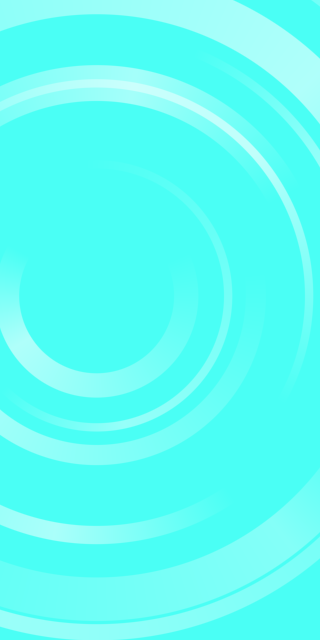
Write a WebGL 2 fragment shader that draws this background.

```glsl
#version 300 es
precision highp float;
// Concentric translucent arcs swirling on a bright aqua ground.
// Each arc is a ring band around one centre, whose opacity rises
// and falls with the angle; the arcs are layered towards white.

#define CENTRE vec2(0.302, 1.0755)   // in canvas widths
#define GROUND vec3(0.29, 1.0, 0.96)
#define GLOW vec3(1.0)
#define EDGE_PIXELS 0.8

uniform vec2 u_resolution;
out vec4 outColor;

// Coverage of a ring band, with edges softened by about a pixel.
float ringBand(float radius, float inner, float outer) {
  float halfWidth = 0.5 * (outer - inner);
  float dist = abs(radius - 0.5 * (inner + outer)) - halfWidth;
  float edge = EDGE_PIXELS / u_resolution.x;
  return 1.0 - smoothstep(-edge, edge, dist);
}

// Opacity along the arc: zero at start and end, one at peak.
// sweep = (start, peak, end) in degrees, counterclockwise.
float sweepFade(float angle, vec3 sweep) {
  float t = mod(angle - sweep.x, 360.0);
  float rise = t / (sweep.y - sweep.x);
  float fall = (sweep.z - sweep.x - t) / (sweep.z - sweep.y);
  return clamp(min(rise, fall), 0.0, 1.0);
}

// Layers one arc over the colour; polar = (radius, angle).
void addArc(inout vec3 color, vec2 polar, vec2 radii, vec3 sweep, float strength) {
  float cover = ringBand(polar.x, radii.x, radii.y);
  color = mix(color, GLOW, cover * strength * sweepFade(polar.y, sweep));
}

void main() {
  vec2 p = gl_FragCoord.xy / u_resolution.x - CENTRE;
  vec2 polar = vec2(length(p), degrees(atan(p.y, p.x)));
  vec3 color = GROUND;

  // Inner swirls
  addArc(color, polar, vec2(0.242, 0.318), vec3(150.0, 212.0, 385.0), 0.56);
  addArc(color, polar, vec2(0.398, 0.424), vec3(225.0, 282.0, 455.0), 0.42);
  addArc(color, polar, vec2(0.466, 0.529), vec3(170.0, 228.0, 368.0), 0.48);

  // Upper bright band with a thin highlight inside it
  addArc(color, polar, vec2(0.609, 0.721), vec3(28.0, 80.0, 160.0), 0.50);
  addArc(color, polar, vec2(0.651, 0.677), vec3(-30.0, 42.0, 175.0), 0.60);

  // Lower band and thin upper right streak
  addArc(color, polar, vec2(0.719, 0.776), vec3(170.0, 260.0, 304.0), 0.53);
  addArc(color, polar, vec2(0.805, 0.833), vec3(0.0, 30.0, 68.0), 0.42);

  // Wide outer ring, bright above and faint below
  addArc(color, polar, vec2(0.880, 1.018), vec3(-20.0, 45.0, 240.0), 0.56);
  addArc(color, polar, vec2(0.880, 1.016), vec3(200.0, 308.0, 333.0), 0.32);

  // Outermost rim and corner trace
  addArc(color, polar, vec2(1.026, 1.077), vec3(150.0, 255.0, 390.0), 0.44);
  addArc(color, polar, vec2(1.142, 1.200), vec3(20.0, 50.0, 80.0), 0.25);

  outColor = vec4(color, 1.0);
}
```
